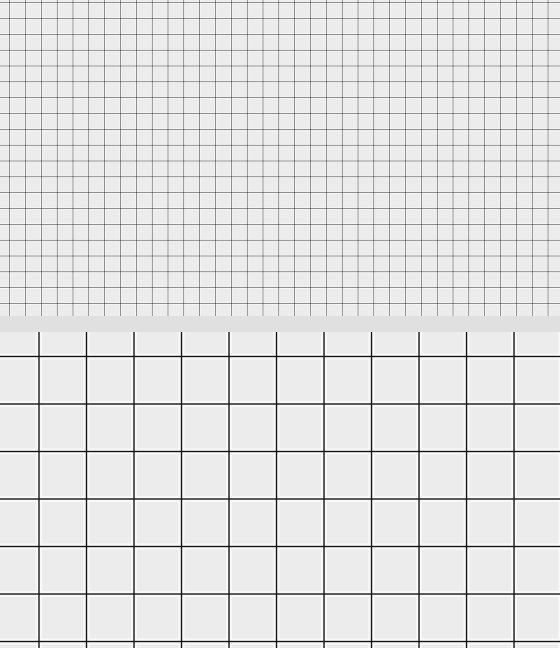
Top, the full canvas; bottom, a detail of the centre.
This pattern is drawn by a Shadertoy shader. Its source:

```glsl
const vec3 PAPER = vec3(0.927);
const vec3 RIM = vec3(0.975);
const vec3 INK = vec3(0.08);

// All lengths are fractions of the canvas height.
const float PITCH = 0.05011;
const vec2 GRID_ORIGIN = vec2(0.8824, 0.4905);
const float LINE_HALF_WIDTH = 0.00073;
const float RIM_WIDTH = 0.0024;

// Signed distance to the nearest vertical and horizontal line.
vec2 gridDistance(vec2 p, vec2 origin, float pitch) {
    return (fract((p - origin) / pitch + 0.5) - 0.5) * pitch;
}

// Exact share of a pixel covered by a centred band, per axis.
vec2 bandCoverage(vec2 dist, float halfWidth, float pixel) {
    vec2 upper = min(dist + 0.5 * pixel, vec2(halfWidth));
    vec2 lower = max(dist - 0.5 * pixel, vec2(-halfWidth));
    return clamp((upper - lower) / pixel, 0.0, 1.0);
}

// Combined coverage of two crossing bands.
float unite(vec2 coverage) {
    return 1.0 - (1.0 - coverage.x) * (1.0 - coverage.y);
}

void mainImage(out vec4 fragColor, in vec2 fragCoord) {
    float pixel = 1.0 / iResolution.y;
    vec2 dist = gridDistance(fragCoord * pixel, GRID_ORIGIN, PITCH);

    // Pale rim beneath, thin ink line on top.
    float rim = unite(bandCoverage(dist, LINE_HALF_WIDTH + RIM_WIDTH, pixel));
    float ink = unite(bandCoverage(dist, LINE_HALF_WIDTH, pixel));

    vec3 color = mix(PAPER, RIM, rim);
    color = mix(color, INK, ink);
    fragColor = vec4(color, 1.0);
}
```
